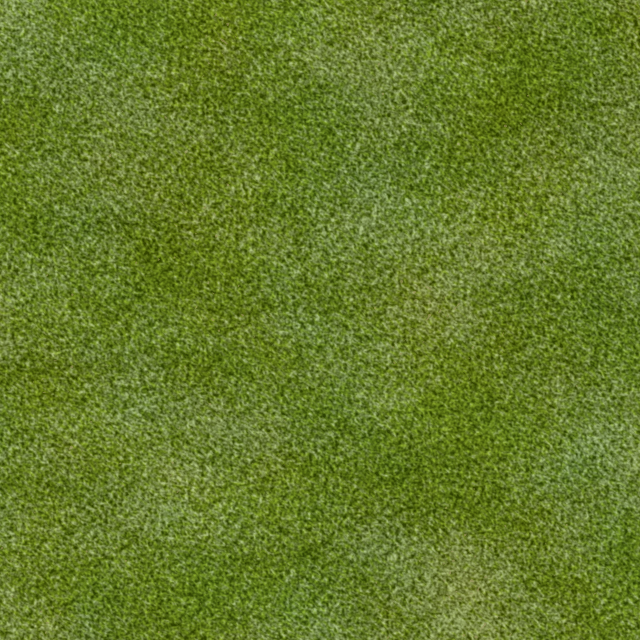
Write a Shadertoy shader that draws this texture.

```glsl
// Mown lawn seen from above: short leaning blades over soft, uneven patches.
// Stretched gradient noise makes the blades; layered noise shifts the turf
// between lush and pale, and a sparse threshold adds dry straw flecks.

#define BLADE_CELLS vec2(105.0, 180.0) // noise cells along and across a blade
#define LEAN 2.25                      // main blade direction, radians
#define SPREAD 0.75                    // angle between blade layers
#define CONTRAST 0.46                  // light and shade between blades
#define PATCH_SCALE vec2(2.6, 4.4)     // size of the lush and pale patches
#define PALE_SHARE 0.36                // mean share of pale turf
#define LUSH_DARK vec3(0.295, 0.380, 0.050)
#define LUSH_LIGHT vec3(0.445, 0.550, 0.120)
#define PALE_DARK vec3(0.360, 0.425, 0.175)
#define PALE_LIGHT vec3(0.535, 0.605, 0.355)
#define STRAW vec3(0.640, 0.600, 0.400)

// Random unit gradient for a lattice cell
vec2 cellGradient(vec2 cell) {
    uvec2 h = uvec2(ivec2(cell)) * 1664525u + 1013904223u;
    h.x += h.y * 1664525u;
    h.y += h.x * 1664525u;
    h ^= h >> 16u;
    h.x += h.y * 1664525u;
    h.x ^= h.x >> 16u;
    float angle = float(h.x & 65535u) / 65536.0 * 6.28318;
    return vec2(cos(angle), sin(angle));
}

// Gradient noise, scaled to a standard deviation near one
float noise(vec2 p) {
    vec2 cell = floor(p), f = p - cell;
    vec2 blend = f * f * f * (f * (f * 6.0 - 15.0) + 10.0);
    vec2 e = vec2(1.0, 0.0);
    float a = dot(cellGradient(cell), f);
    float b = dot(cellGradient(cell + e.xy), f - e.xy);
    float c = dot(cellGradient(cell + e.yx), f - e.yx);
    float d = dot(cellGradient(cell + e.xx), f - e.xx);
    return 4.0 * mix(mix(a, b, blend.x), mix(c, d, blend.x), blend.y);
}

// Layered noise for broad patches, turned a little at each step
float layeredNoise(vec2 p) {
    float sum = 0.0, weight = 0.75;
    for (int i = 0; i < 5; i++) {
        sum += weight * noise(p);
        p = mat2(0.96, 0.28, -0.28, 0.96) * p * 2.1 + vec2(17.3, 9.1);
        weight *= 0.66;
    }
    return sum;
}

// Noise stretched along one direction
float bladeLayer(vec2 p, float angle, float seed) {
    vec2 along = vec2(cos(angle), sin(angle));
    vec2 q = vec2(dot(p, along), dot(p, vec2(-along.y, along.x)));
    return noise(q * BLADE_CELLS + seed);
}

void mainImage(out vec4 fragColor, in vec2 fragCoord) {
    vec2 uv = fragCoord / iResolution.y;
    vec2 turned = mat2(0.8, 0.6, -0.6, 0.8) * uv;

    // Broad variation of the turf
    float patches = layeredNoise(uv * PATCH_SCALE + 31.7);
    float shade = layeredNoise(uv * vec2(3.0, 6.0) + 140.6);
    float warmth = layeredNoise(uv * 4.5 + 73.2);
    float clumps = 0.8 * noise(turned * 60.0 + 11.4) + 0.5 * noise(turned * 27.0 + 53.8);

    // Blades: the brighter of two layers lies on top, a third crosses below
    float top = max(bladeLayer(uv, LEAN, 5.3), bladeLayer(uv, LEAN + SPREAD, 211.6));
    float under = bladeLayer(uv, LEAN - SPREAD, 407.9);
    float fine = noise(turned * 245.0 + 97.1);
    float grain = 0.95 * (top - 0.56) + 0.50 * under + 0.50 * fine + 0.22 * clumps;
    float light = 0.5 + CONTRAST * grain + 0.09 * shade + 0.05 * patches;
    light = clamp(light, -0.7, 1.8);

    // Paleness differs by patch and from blade to blade
    float tint = bladeLayer(uv, LEAN + 0.3, 619.2);
    float paleness = PALE_SHARE + 0.22 * patches + 0.26 * tint
                   + 0.08 * grain + 0.07 * clumps;
    paleness = smoothstep(-0.1, 0.95, paleness);

    vec3 lush = mix(LUSH_DARK, LUSH_LIGHT, light);
    vec3 pale = mix(PALE_DARK, PALE_LIGHT, light);
    vec3 color = mix(lush, pale, paleness);
    color += vec3(0.007, 0.0, -0.006) * warmth;

    // Sparse dry flecks
    float dry = noise(turned * 120.0 + 311.5) + 0.25 * warmth;
    color = mix(color, STRAW, 0.6 * smoothstep(2.0, 2.6, dry));

    fragColor = vec4(clamp(color, 0.0, 1.0), 1.0);
}
```
